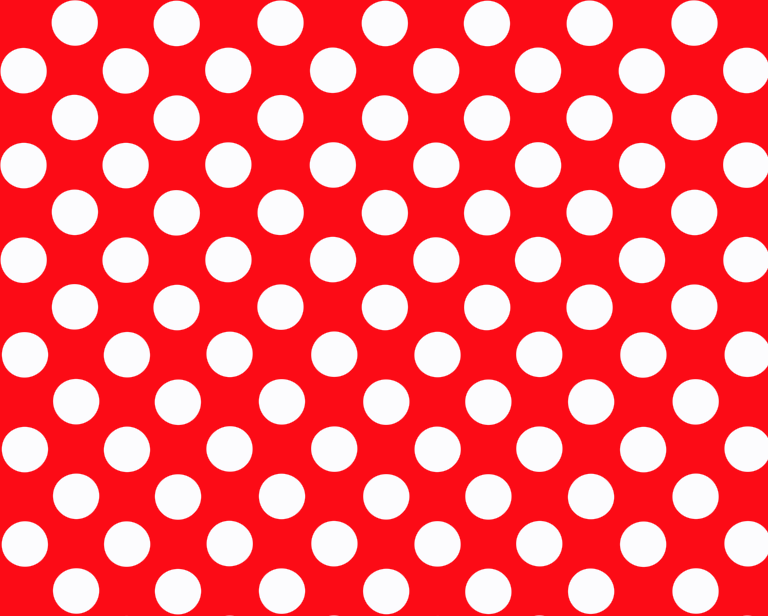
This pattern is drawn by a Shadertoy shader. Its source:

```glsl
#define HALF_PITCH vec2(0.06722, 0.06163) // half column, row (canvas widths)
#define FIRST_DOT vec2(0.0307, 0.0303)    // from the top left corner
#define RADIUS vec2(0.0301, 0.0296)
#define COLUMN_SWAY 0.0012
#define ROW_SLIP 0.0017
#define SLIP_ROW 7.0
#define DROP 0.0010
#define WOBBLE 0.006
#define RED vec3(0.988, 0.043, 0.086)
#define WHITE vec3(0.988, 0.988, 0.996)

const float TAU = 6.2831853;

float hash(vec2 p) {
    vec3 q = fract(vec3(p.xyx) * 0.1031);
    q += dot(q, q.yzx + 33.33);
    return fract((q.x + q.y) * q.z);
}

// Centre of a dot, with the small misalignments of the print
vec2 dotCentre(vec2 cell) {
    vec2 centre = FIRST_DOT + cell * HALF_PITCH;
    centre.x += COLUMN_SWAY * (cos(TAU * cell.x / 7.0) - 1.0);
    centre.x += ROW_SLIP * step(SLIP_ROW, cell.y);
    centre.y += DROP * (hash(vec2(cell.x + 20.0, 3.0)) - 0.5);
    return centre;
}

// Signed distance to a slightly uneven ellipse
float dotDistance(vec2 p, vec2 cell) {
    vec2 d = (p - dotCentre(cell)) / RADIUS;
    float phase = TAU * hash(cell + 20.0);
    float rim = 1.0 + WOBBLE * sin(3.0 * atan(d.y, d.x + 1e-5) + phase);
    return (length(d) - rim) * RADIUS.y;
}

void mainImage(out vec4 fragColor, in vec2 fragCoord) {
    // Canvas widths, measured down from the top
    vec2 p = vec2(fragCoord.x, iResolution.y - fragCoord.y) / iResolution.x;
    float pixel = 1.0 / iResolution.x;
    vec2 grid = (p - FIRST_DOT) / HALF_PITCH;

    // Nearest dot in the rows above and below; alternate rows are staggered
    float dist = 1.0;
    for (int i = 0; i < 2; i++) {
        float row = floor(grid.y) + float(i);
        float stagger = mod(row + 1.0, 2.0);
        float column = 2.0 * floor((grid.x - stagger) * 0.5 + 0.5) + stagger;
        dist = min(dist, dotDistance(p, vec2(column, row)));
    }

    float cover = clamp(0.5 - dist / (1.2 * pixel), 0.0, 1.0);
    fragColor = vec4(mix(RED, WHITE, cover), 1.0);
}
```
